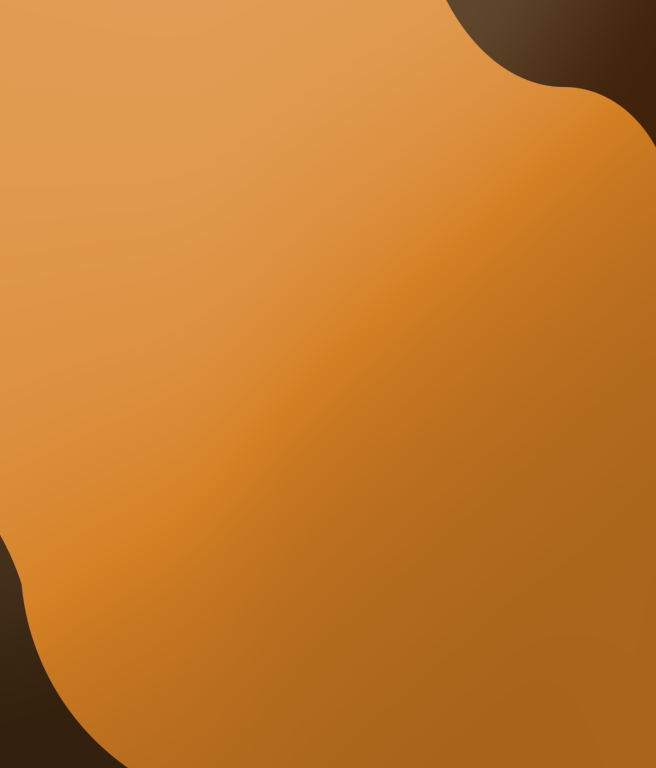
This background is drawn by a WebGL 1 fragment shader. Its source:

```glsl
precision highp float;
// Warm amber backdrop with a glowing diagonal ridge and two dark wavy corners.
// The ridge is a bent line with exponential falloff to each side; every corner
// edge joins a convex and a concave elliptical arc into one smooth wave.

uniform vec2 u_resolution;

// Approximate signed distance to an ellipse centred on the origin
float ellipse(vec2 q, vec2 radii) {
  float k = length(q / radii);
  float slope = length(q / (radii * radii));
  return k * (k - 1.0) / max(slope, 0.001);
}

// Amber field: light above the ridge, brown below it
vec3 amberField(vec2 p) {
  float bend = (p.x - 0.25) / 0.12;
  float ridge = 0.164 + 0.87 * p.x - 0.04 * exp(-bend * bend);
  float side = (p.y - ridge) / 1.325;
  float light = 1.0 - exp(-max(side, 0.0) * (2.8 + 4.0 * p.x));
  float shade = 1.0 - exp(-max(-side, 0.0) * 4.0);
  shade *= 1.0 - 0.1 * smoothstep(0.66, 0.86, p.x) * smoothstep(0.4, 0.0, p.y);
  vec3 color = mix(vec3(0.838, 0.502, 0.141), vec3(0.892, 0.637, 0.368), light);
  return mix(color, vec3(0.635, 0.376, 0.102), shade);
}

// Upper right corner: a hanging lobe, then a rounded amber shoulder
float upperCorner(vec2 p) {
  vec2 shoulder = p - vec2(0.7357, 0.7122);
  shoulder.y = max(shoulder.y, 0.0);
  return p.x < 0.7357
    ? ellipse(p - vec2(0.7357, 1.1823), vec2(0.1953, 0.2956))
    : -ellipse(shoulder, vec2(0.1432, 0.1745));
}

// Lower left corner: a short bulge, then a long amber bowl
float lowerCorner(vec2 p) {
  vec2 bowl = p - vec2(0.3549, 0.269);
  bowl.x = min(bowl.x, 0.0);
  return p.y > 0.2396
    ? length(p - vec2(-0.295, 0.1361)) - 0.3392
    : 0.3281 - length(bowl);
}

void main() {
  // Height is one unit, width keeps the proportions of the design
  vec2 p = gl_FragCoord.xy / u_resolution * vec2(0.8555, 1.0);
  float edge = 0.8 / u_resolution.y;

  vec3 color = amberField(p);

  // Corner fills, each with its own soft gradient
  float upperFade = smoothstep(0.0, 0.27, dot(p - vec2(0.6, 1.0), vec2(0.85, -0.53)));
  vec3 upperBrown = mix(vec3(0.37, 0.275, 0.175), vec3(0.255, 0.135, 0.04), upperFade);
  vec3 lowerBrown = mix(vec3(0.2, 0.127, 0.053), vec3(0.27, 0.19, 0.11),
                        smoothstep(0.03, 0.31, p.y - 0.3 * p.x));
  color = mix(color, upperBrown, smoothstep(edge, -edge, upperCorner(p)));
  color = mix(color, lowerBrown, smoothstep(edge, -edge, lowerCorner(p)));

  gl_FragColor = vec4(color, 1.0);
}
```
